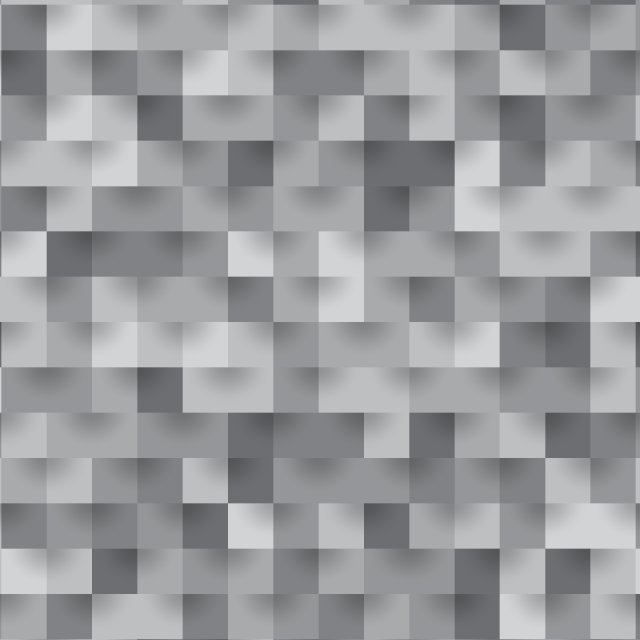
Reproduce this pattern procedurally as a WebGL 2 fragment shader.

```glsl
#version 300 es
precision highp float;
// Mosaic of square grey tiles, about 14 by 14, each with one of six tones.
// A hash picks the tone of each tile; soft half-round shadows hang from every
// second grid corner, staggered from row to row.

uniform vec2 u_resolution;
out vec4 fragColor;

float hash(ivec2 cell) {
    uvec2 k = uvec2(cell + 64) * uvec2(73856u, 19349u);
    uint h = (k.x ^ (k.y << 7)) * 747797u + 28913u;
    h = (h ^ (h >> 15)) * 277803u;
    h = (h ^ (h >> 13)) * 668265u;
    return float((h ^ (h >> 16)) & 65535u) / 65536.0;
}

// Six evenly spaced greys, the middle ones most frequent, slightly cool.
vec3 tileColor(ivec2 cell) {
    float pick = hash(cell);
    float level = step(0.10, pick) + step(0.26, pick) + step(0.47, pick)
                + step(0.70, pick) + step(0.92, pick);
    return mix(vec3(0.427, 0.431, 0.443), vec3(0.820, 0.827, 0.831), level / 5.0);
}

// Shadow below the top edge, centred on corners where column + row is even.
float cornerShadow(vec2 grid) {
    float row = floor(grid.y);
    float across = abs(mod(grid.x - row + 1.0, 2.0) - 1.0);
    float below = 1.0 - fract(grid.y);
    float reach = length(vec2(across, below / 0.85));
    return 0.23 * (1.0 - smoothstep(0.0, 0.95, reach));
}

vec3 mosaic(vec2 uv) {
    vec2 grid = (uv - vec2(0.0022, 0.0012)) / 0.0708;
    return tileColor(ivec2(floor(grid))) * (1.0 - cornerShadow(grid));
}

void main() {
    // Average 3 by 3 samples for smooth tile edges.
    vec3 color = vec3(0.0);
    for (int i = 0; i < 9; i++) {
        vec2 offset = (vec2(i % 3, i / 3) - 1.0) / 2.5;
        color += mosaic((gl_FragCoord.xy + offset) / u_resolution);
    }
    fragColor = vec4(color / 9.0, 1.0);
}
```
